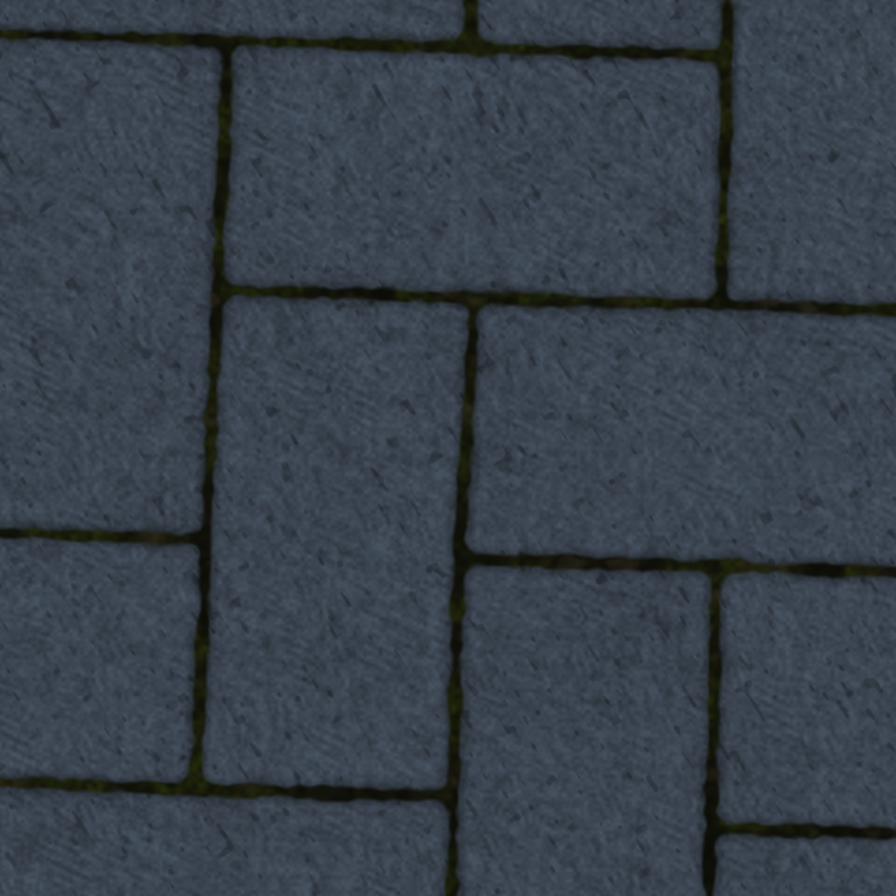
Write a three.js fragment shader that draws this texture.

```glsl
// Blue-grey paving stones in a slightly skewed 2:1 herringbone bond with mossy joints.
// A bent grid picks the stone of each cell, a rounded box distance cuts the joint,
// and layered value noise adds the brushed grain, ragged edges and moss.
varying vec2 vUv;

const vec3 STONE = vec3(0.233, 0.270, 0.318);
const vec3 SOIL = vec3(0.060, 0.064, 0.035);
const vec3 MOSS = vec3(0.125, 0.150, 0.040);
const vec3 CLAY = vec3(0.150, 0.130, 0.090);
const float HALF_JOINT = 0.022;    // in grid cells
const float CORNER_RADIUS = 0.055;
const float EDGE_SOFTNESS = 0.011;

float hash(vec2 p) {
  return fract(sin(dot(p, vec2(127.1, 311.7))) * 43758.545);
}

float noise(vec2 p) {
  vec2 cell = floor(p);
  vec2 f = fract(p);
  f = f * f * (3.0 - 2.0 * f);
  float low = mix(hash(cell), hash(cell + vec2(1.0, 0.0)), f.x);
  float high = mix(hash(cell + vec2(0.0, 1.0)), hash(cell + 1.0), f.x);
  return mix(low, high, f.y);
}

float fbm(vec2 p) {
  float sum = 0.0;
  float weight = 0.5;
  for (int i = 0; i < 4; i++) {
    sum += weight * noise(p);
    p = p * 2.03 + 17.3;
    weight *= 0.5;
  }
  return sum / 0.9375;
}

// Canvas to grid cells, rows counted downwards, with hand-laid skew and bends
vec2 layGrid(vec2 p) {
  float column = (p.x - 0.2565 + 0.043 * p.y) / (0.278 + 0.011 * p.y);
  column += 0.035 * sin(1.5708 * column) * cos(9.0 * p.y) * exp(-2.0 * p.y);
  float row = (p.y - 0.0378 - 0.03 * p.x) / 0.2787;
  row -= 0.045 * max(row - 1.0, 0.0) * smoothstep(-2.0, -1.0, column - row);
  return vec2(column, row);
}

// Centre (xy) and half size (zw) of the stone covering a grid position
vec4 herringbone(vec2 grid) {
  vec2 cell = floor(grid);
  float phase = floor(mod(cell.x - cell.y + 0.5, 4.0));
  if (phase < 2.0) return vec4(cell + vec2(1.0 - phase, 0.5), 1.0, 0.5);
  return vec4(cell + vec2(0.5, phase - 2.0), 0.5, 1.0);
}

float roundedBox(vec2 p, vec2 halfSize, float radius) {
  vec2 q = abs(p) - halfSize + radius;
  return length(max(q, 0.0)) + min(max(q.x, q.y), 0.0) - radius;
}

// Noise stretched along a direction
float streaks(vec2 p, float angle, vec2 frequency) {
  vec2 along = vec2(cos(angle), sin(angle));
  vec2 across = vec2(-along.y, along.x);
  return noise(vec2(dot(p, along), dot(p, across)) * frequency);
}

// Short brushed strokes whose direction drifts from patch to patch
float brushedGrain(vec2 p) {
  vec2 frequency = vec2(75.0, 190.0);
  float patchMix = smoothstep(0.35, 0.65, noise(p * 24.0 + 5.0));
  float steep = streaks(p, 1.15, frequency);
  float shallow = streaks(p + 3.7, 0.45, frequency);
  float cross = streaks(p + 8.1, 2.1, frequency);
  float strokes = mix(mix(steep, shallow, patchMix), cross, 0.3);
  return 0.65 * strokes + 0.35 * noise(p * 240.0);
}

vec3 stoneColor(vec2 p, vec2 stoneId) {
  float tone = 1.0 + 0.55 * (brushedGrain(p) - 0.5);
  tone += 0.12 * (fbm(p * 12.0) - 0.5) + 0.03 * (hash(stoneId) - 0.5);
  float pits = smoothstep(0.80, 0.95, streaks(p + 2.3, 1.0, vec2(70.0, 125.0)));
  return STONE * tone * (1.0 - 0.22 * pits);
}

vec3 jointColor(vec2 p) {
  float fine = noise(p * 170.0);
  float mossPatch = smoothstep(0.38, 0.68, fbm(p * 22.0 + 9.0));
  float clayPatch = smoothstep(0.58, 0.76, fbm(p * 30.0 + 41.0));
  vec3 color = mix(SOIL, MOSS, mossPatch * (0.25 + 0.75 * fine));
  color = mix(color, CLAY, 0.6 * clayPatch);
  return color * (0.75 + 0.5 * noise(p * 110.0 + 6.0));
}

void main() {
  vec2 p = vec2(vUv.x, 1.0 - vUv.y);
  vec2 grid = layGrid(p);
  vec4 stone = herringbone(grid);

  // Ragged stone outline
  float edge = roundedBox(grid - stone.xy, stone.zw - HALF_JOINT, CORNER_RADIUS);
  edge += 0.016 * (noise(p * 75.0) - 0.5) + 0.014 * (noise(p * 28.0 + 3.0) - 0.5);

  // Worn, darker rim and the joint itself
  vec3 surface = stoneColor(p, stone.xy);
  surface *= 1.0 - 0.22 * smoothstep(-0.045, 0.0, edge);
  float joint = smoothstep(-EDGE_SOFTNESS, EDGE_SOFTNESS, edge);
  gl_FragColor = vec4(mix(surface, jointColor(p), joint), 1.0);
}
```
